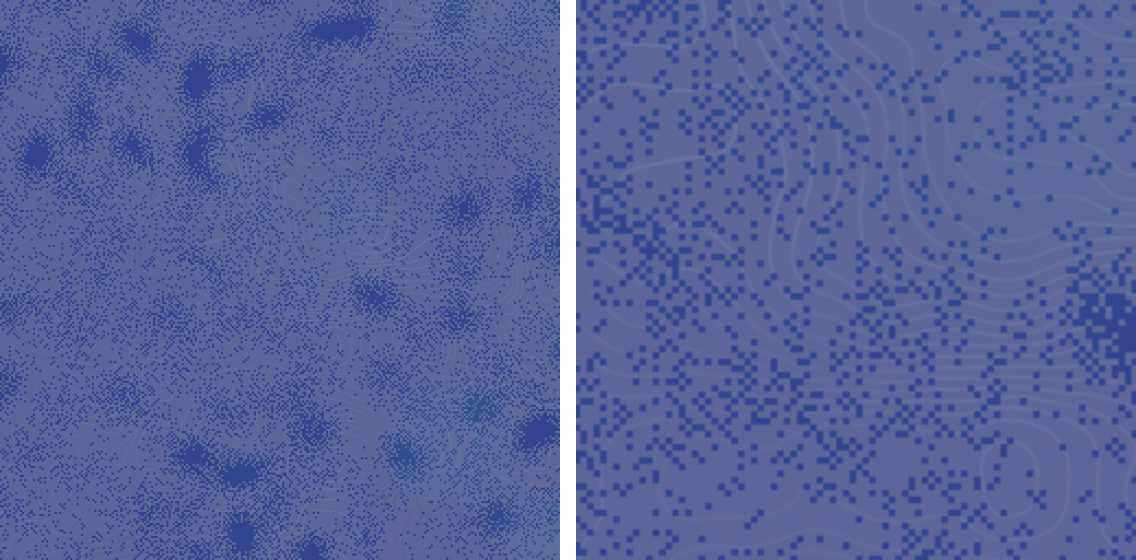
Left: the whole. Right: its middle third, enlarged.
Write a three.js fragment shader that draws this texture.

```glsl
// Clusters of dark blue stippled grains over a slate violet field with faint contour lines.
varying vec2 vUv;

#define GRAIN_GRID 256.0
#define CLUSTER_GRID 11.0
#define CLUSTER_SIZE 0.27
#define CLUSTER_FAINT 0.14
#define CLUSTER_BOOST 1.2
#define STRAY_DENSITY 0.05
#define RELIEF_SCALE 4.5
#define RELIEF_LEVELS 15.0
#define LINE_WIDTH 0.0021
#define LINE_STRENGTH 0.8

const vec3 FIELD = vec3(0.365, 0.400, 0.595);
const vec3 FIELD_TEAL = vec3(0.360, 0.440, 0.620);
const vec3 LINE_LIGHT = vec3(0.410, 0.465, 0.640);
const vec3 LINE_DARK = vec3(0.325, 0.345, 0.570);
const vec3 GRAIN = vec3(0.195, 0.265, 0.560);
const vec3 GRAIN_TEAL = vec3(0.200, 0.315, 0.565);

float hash(vec2 p) {
  return fract(sin(dot(p, vec2(127.1, 311.7))) * 43758.5453);
}

float noise(vec2 p) {
  vec2 i = floor(p);
  vec2 f = fract(p);
  f = f * f * f * (f * (f * 6.0 - 15.0) + 10.0);
  return mix(mix(hash(i), hash(i + vec2(1.0, 0.0)), f.x),
             mix(hash(i + vec2(0.0, 1.0)), hash(i + vec2(1.0)), f.x), f.y);
}

// Chance of a grain: stretched soft clusters plus patchy strays
float grainDensity(vec2 uv) {
  vec2 p = uv * CLUSTER_GRID;
  vec2 home = floor(p);
  float density = STRAY_DENSITY * (1.5 * noise(uv * 6.0 + 31.0) - 0.25);
  for (int y = -1; y <= 1; y++) {
    for (int x = -1; x <= 1; x++) {
      vec2 cell = home + vec2(float(x), float(y));
      vec2 center = cell + vec2(hash(cell + 3.7), hash(cell + 9.2));
      float angle = 6.2832 * hash(cell + 15.4);
      float stretch = mix(1.0, 1.5, hash(cell + 21.8));
      float c = cos(angle);
      float s = sin(angle);
      vec2 d = mat2(c, -s, s, c) * (p - center);
      d *= vec2(1.0 / stretch, stretch) / CLUSTER_SIZE;
      float strength = CLUSTER_FAINT + CLUSTER_BOOST * pow(hash(cell + 27.1), 4.0);
      density += strength * exp(-0.5 * dot(d, d));
    }
  }
  return density;
}

// One grain cell, on or off; the high-passed hash keeps grains evenly apart
float grainAt(vec2 cell) {
  float around = hash(cell + vec2(1.0, 0.0)) + hash(cell - vec2(1.0, 0.0))
               + hash(cell + vec2(0.0, 1.0)) + hash(cell - vec2(0.0, 1.0));
  float threshold = smoothstep(-0.6, 0.6, hash(cell) - 0.25 * around);
  return threshold < grainDensity((cell + 0.5) / GRAIN_GRID) ? 1.0 : 0.0;
}

// Square grains with smoothed edges that join where they touch
float grains(vec2 uv) {
  vec2 p = uv * GRAIN_GRID - 0.5;
  vec2 i = floor(p);
  vec2 f = smoothstep(0.2, 0.8, fract(p));
  return mix(mix(grainAt(i), grainAt(i + vec2(1.0, 0.0)), f.x),
             mix(grainAt(i + vec2(0.0, 1.0)), grainAt(i + vec2(1.0)), f.x), f.y);
}

float relief(vec2 uv) {
  vec2 p = uv * RELIEF_SCALE;
  return RELIEF_LEVELS * (noise(p + 5.3) + 0.4 * noise(p * 2.3 + 17.0)
                        + 0.08 * noise(p * 6.0 + 40.0));
}

// Level lines of even width, faded out on flat ground
float contours(vec2 uv) {
  vec2 e = vec2(0.001, 0.0);
  float h = relief(uv);
  float slope = length(vec2(relief(uv + e.xy) - h, relief(uv + e.yx) - h)) / e.x;
  float dist = abs(fract(h) - 0.5) / max(slope, 1.0);
  return (1.0 - smoothstep(0.0003, LINE_WIDTH, dist)) * smoothstep(4.0, 16.0, slope);
}

void main() {
  // Teal haze, mostly toward the right
  float teal = smoothstep(0.35, 0.8, noise(vUv * 5.0 + 71.0)) * smoothstep(0.25, 0.9, vUv.x);
  vec3 color = mix(FIELD, FIELD_TEAL, 0.55 * teal);

  // Lines turn from dark to light by region
  float lightness = smoothstep(0.35, 0.6, noise(vUv * 4.0 + 53.0) + 0.2 * teal);
  float presence = LINE_STRENGTH * mix(0.25, 1.0, noise(vUv * 7.0 + 88.0));
  color = mix(color, mix(LINE_DARK, LINE_LIGHT, lightness), contours(vUv) * presence);

  color = mix(color, mix(GRAIN, GRAIN_TEAL, teal), grains(vUv));
  gl_FragColor = vec4(color, 1.0);
}
```
